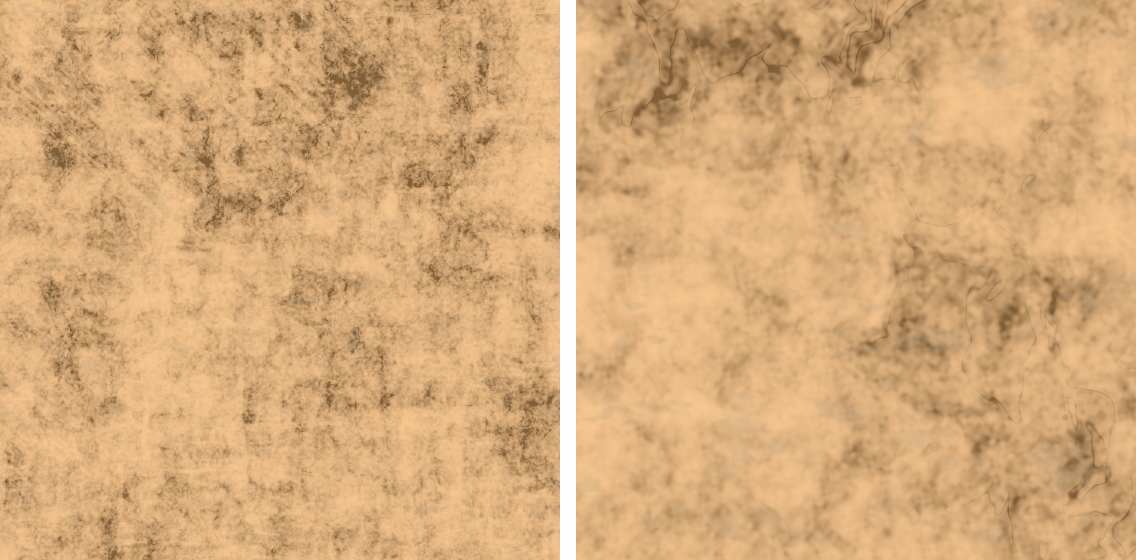
Left: the whole. Right: its middle third, enlarged.
A Shadertoy shader for this texture:

```glsl
const vec3 BARE_COLOR = vec3(0.965, 0.775, 0.565);
const vec3 STAIN_COLOR = vec3(0.50, 0.37, 0.22);
const vec3 DUST_COLOR = vec3(0.74, 0.64, 0.50);

// Octave steps: both double the frequency, one also turns the lattice
const mat2 STRAIGHT = mat2(2.0, 0.0, 0.0, 2.0);
const mat2 TURNED = mat2(1.6, 1.2, -1.2, 1.6);

float hash(vec2 cell) {
    vec3 q = fract(cell.xyx * vec3(0.1031, 0.1030, 0.0973));
    q += dot(q, q.yzx + 33.33);
    return fract((q.x + q.y) * q.z);
}

// Value noise in -1..1
float noise(vec2 p) {
    vec2 cell = floor(p);
    vec2 f = fract(p);
    f = f * f * (3.0 - 2.0 * f);
    float bottom = mix(hash(cell), hash(cell + vec2(1.0, 0.0)), f.x);
    float top = mix(hash(cell + vec2(0.0, 1.0)), hash(cell + 1.0), f.x);
    return 2.0 * mix(bottom, top, f.y) - 1.0;
}

// Layered noise scaled to a standard deviation of about one
float fbm(vec2 p, int octaves, float gain, mat2 octaveStep) {
    float sum = 0.0;
    float power = 0.0;
    float amplitude = 1.0;
    for (int i = 0; i < octaves; i++) {
        sum += amplitude * noise(p);
        power += amplitude * amplitude;
        amplitude *= gain;
        p = octaveStep * p + vec2(17.3, 41.7);
    }
    return sum / (0.43 * sqrt(power));
}

vec2 rotate(vec2 p, float angle) {
    float c = cos(angle);
    float s = sin(angle);
    return mat2(c, s, -s, c) * p;
}

// Thin lines where a noise field crosses zero
float cracks(vec2 p, float width) {
    float field = fbm(p, 4, 0.6, TURNED);
    return 1.0 - smoothstep(0.0, width, abs(field));
}

// Narrow pale runs, kept to scattered patches
float runs(vec2 p, vec2 frequency, vec2 patchFrequency) {
    float run = smoothstep(0.4, 1.5, fbm(p * frequency, 2, 0.5, STRAIGHT));
    return run * smoothstep(0.1, 1.2, fbm(p * patchFrequency + 63.0, 2, 0.5, TURNED));
}

float stainLevel(vec2 p) {
    vec2 warp = vec2(fbm(p * 22.0 + 5.0, 3, 0.6, TURNED),
                     fbm(p * 22.0 + 91.0, 3, 0.6, TURNED));
    vec2 worn = p + 0.006 * warp;

    // Broad clouds, crumbly blotches and fine grain
    float clouds = fbm(rotate(worn, 0.4) * 5.0 + 12.0, 5, 0.62, TURNED);
    float blotches = fbm(worn * vec2(30.0, 25.0) + 37.0, 4, 0.82, TURNED);
    float grain = fbm(p * 170.0, 2, 0.9, TURNED);

    // Fabric-like wear along both axes
    vec2 loose = p + 0.002 * warp;
    float upright = fbm(loose * vec2(22.0, 4.5) + 7.0, 4, 0.75, STRAIGHT);
    float level = fbm(loose * vec2(4.5, 24.0) + 29.0, 4, 0.75, STRAIGHT);

    // Slanted brush marks in a few patches
    float brushed = smoothstep(0.3, 1.3, fbm(p * 3.5 + 53.0, 2, 0.5, TURNED));
    float brush = fbm(rotate(p, 0.75) * vec2(9.0, 85.0), 3, 0.7, STRAIGHT);

    float stain = 0.50 * clouds + 0.52 * blotches + 0.36 * grain;
    stain += 0.34 * upright + 0.33 * level + 0.30 * brush * brushed;

    // Dark cracks inside stains, pale drips and scratches over them
    float stained = smoothstep(-0.2, 1.2, clouds + 0.4 * upright);
    stain += 0.75 * stained * cracks(worn * vec2(26.0, 17.0), 0.16);
    stain -= 0.85 * runs(loose, vec2(65.0, 8.0), vec2(7.0, 6.0));
    stain -= 0.75 * runs(loose + 3.0, vec2(9.0, 100.0), vec2(6.0, 9.0));
    return stain;
}

void mainImage(out vec4 fragColor, in vec2 fragCoord) {
    vec2 p = fragCoord / iResolution.y;

    // Exponential response: smooth pale ground, strong dark flecks
    float coverage = 0.265 * exp(0.55 * stainLevel(p)) - 0.05;
    vec3 color = mix(BARE_COLOR, STAIN_COLOR, clamp(coverage, 0.0, 1.0));

    // Faint greyish dust
    float dust = smoothstep(1.0, 2.2, fbm(p * vec2(24.0, 45.0) + 71.0, 4, 0.8, TURNED));
    color = mix(color, DUST_COLOR, 0.3 * dust);

    fragColor = vec4(color, 1.0);
}
```
